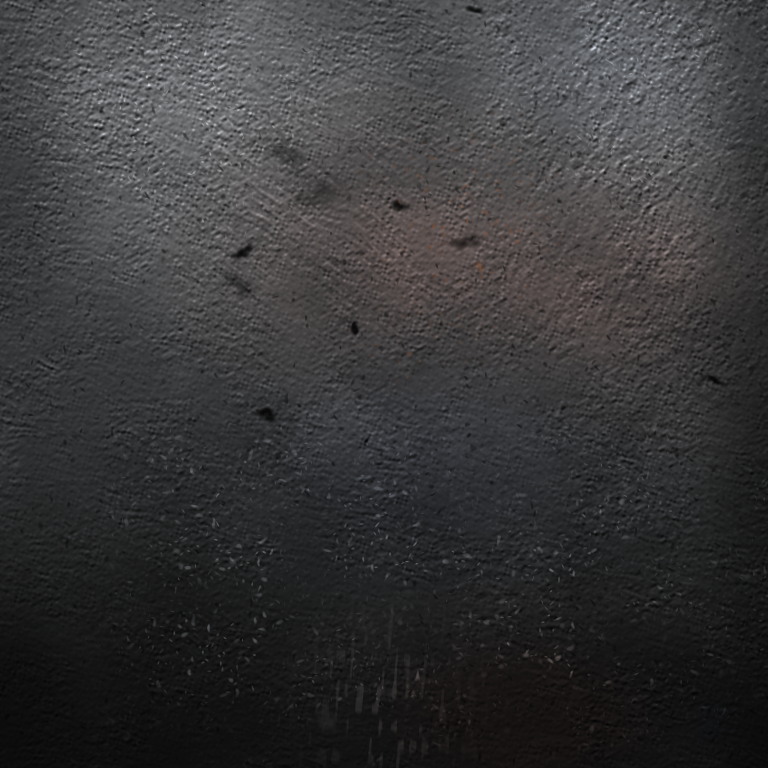
Reproduce this texture procedurally as a Shadertoy shader.

```glsl
// Dark worn metal plate: overhead sheen, fine directional wrinkles, pits, rust and bright flecks.

float hash(vec2 p) {
    vec3 q = fract(p.xyx * 0.1031);
    q += dot(q, q.yzx + 33.33);
    return fract((q.x + q.y) * q.z);
}

float noise(vec2 p) {
    vec2 i = floor(p), f = fract(p);
    f = f * f * (3.0 - 2.0 * f);
    return mix(mix(hash(i), hash(i + vec2(1, 0)), f.x),
               mix(hash(i + vec2(0, 1)), hash(i + vec2(1, 1)), f.x), f.y);
}

float fbm(vec2 p) {
    float sum = 0.0, amp = 0.5;
    for (int i = 0; i < 5; i++) {
        sum += amp * noise(p);
        p = mat2(1.6, 1.2, -1.2, 1.6) * p + 17.3;
        amp *= 0.5;
    }
    return sum;
}

// Soft elliptical blob centred on c
float glow(vec2 p, vec2 c, vec2 size) {
    vec2 d = (p - c) / size;
    return exp(-dot(d, d));
}

// Coordinates along and across the direction a
vec2 rotate(vec2 p, float a) {
    return mat2(cos(a), -sin(a), sin(a), cos(a)) * p;
}

// Noise stretched along a given direction
float wrinkles(vec2 p, float angle, vec2 freq) {
    return noise(rotate(p, angle) * freq + 300.0);
}

// Surface relief: level wrinkles left, diagonal in the centre, upright on the right
float height(vec2 p) {
    vec2 w = p + 0.016 * vec2(noise(p * 26.0), noise(p * 26.0 + 50.0));
    float right = smoothstep(0.52, 0.75, p.x) * smoothstep(0.35, 0.6, p.y);
    float diagonal = glow(p, vec2(0.38, 0.70), vec2(0.22, 0.20));
    float level = wrinkles(w, -0.2, vec2(70, 210));
    float slanted = 1.3 * wrinkles(w, -0.65, vec2(36, 190));
    float upright = wrinkles(w, 1.1, vec2(75, 165)) + 0.5 * noise(w * 85.0);
    float h = mix(mix(level, slanted, diagonal), upright, right);
    return h + 1.1 * noise(rotate(p, 0.5) * 255.0) + 0.3 * noise(w * 55.0 + 9.0);
}

// Chips of varied size, one possible chip in each cell
float flecks(vec2 p, float cells, float density) {
    p = rotate(p, 0.4) + 0.008 * vec2(noise(p * 80.0), noise(p * 80.0 + 21.0)) + 2.0;
    vec2 id = floor(p * cells);
    vec2 centre = 0.3 + 0.4 * vec2(hash(id + 11.0), hash(id + 47.0));
    vec2 d = rotate(fract(p * cells) - centre, 3.14 * hash(id + 83.0));
    float shape = 1.0 - smoothstep(0.08, 0.30, length(d * vec2(0.7, 1.3)));
    return shape * step(1.0 - density, hash(id + 5.0)) * (0.2 + 0.8 * hash(id + 29.0));
}

// Pits as centre and radius; small ones are deepest
const vec3 PITS[11] = vec3[11](
    vec3(0.523, 0.730, 0.010), vec3(0.315, 0.672, 0.009), vec3(0.347, 0.461, 0.010),
    vec3(0.461, 0.574, 0.006), vec3(0.621, 0.987, 0.008), vec3(0.931, 0.504, 0.007),
    vec3(0.478, 0.426, 0.005), vec3(0.372, 0.798, 0.021), vec3(0.605, 0.686, 0.014),
    vec3(0.415, 0.745, 0.025), vec3(0.313, 0.630, 0.017));

void mainImage(out vec4 fragColor, in vec2 fragCoord) {
    vec2 p = fragCoord / iResolution.xy;
    float cloud = fbm(p * 9.0 + 4.0) - 0.48;
    float patches = smoothstep(0.3, 0.65, fbm(p * 18.0 + 60.0));

    // Broad sheen from the top, falling off to the edges
    float sheenLeft = glow(p, vec2(0.25, 0.87), vec2(0.18, 0.17));
    float sheenRight = glow(p, vec2(0.84, 0.92), vec2(0.17, 0.19));
    float sheen = sheenLeft + sheenRight;
    float light = mix(0.064, 0.315, smoothstep(-0.05, 0.86, p.y + 0.06 * cloud));
    light += 0.11 * sheenLeft + 0.05 * sheenRight + 0.03 * glow(p, vec2(0.47, 0.68), vec2(0.20, 0.13));
    light *= 1.0 - 0.28 * glow(p, vec2(0.0, 0.80), vec2(0.10, 0.30));
    light *= 1.0 - 0.35 * smoothstep(0.86, 1.02, p.x);
    light *= 1.0 - 0.30 * glow(p, vec2(0.0, 0.05), vec2(0.25, 0.25));
    light *= 1.0 + 0.4 * cloud;

    // Patchy relief lit from above, with glints and dark nicks
    float relief = height(p) - height(p + vec2(-0.0010, 0.0026));
    float right = smoothstep(0.5, 0.8, p.x);
    float rough = mix(0.24, 0.58, patches) + 0.12 * sheen + 0.06 * right;
    light *= max(1.0 + rough * relief, 0.25);
    light += 0.14 * sheen * smoothstep(0.45, 1.2, relief);
    light += 0.30 * sheen * flecks(p + 8.1, 115.0, 0.35) * (0.2 + 0.8 * patches);
    light *= 1.0 - 0.45 * flecks(p + 5.3, 80.0, 0.16 + 0.1 * right);

    // Pits with ragged outlines and a lit lower lip
    vec2 ragged = p + 0.012 * (vec2(noise(p * 95.0), noise(p * 95.0 + 31.0)) - 0.5);
    for (int i = 0; i < 11; i++) {
        vec2 d = rotate(ragged - PITS[i].xy, 0.6 * sin(float(i) * 2.4));
        float r = PITS[i].z;
        float depth = mix(0.85, 0.30, smoothstep(0.009, 0.018, r));
        light *= 1.0 - depth * exp(-pow(length(d * vec2(0.85, 1.5)) / r, 3.0));
        light += 0.06 * depth * glow(d, vec2(0.0, -1.1 * r), vec2(r, 0.35 * r));
    }

    // Chips and short scratches scattered over the dark lower half
    float band = smoothstep(-0.05, 0.2, p.y) * (1.0 - smoothstep(0.30, 0.56, p.y));
    band *= smoothstep(0.06, 0.28, p.x) * (1.0 - 0.6 * smoothstep(0.65, 1.0, p.x));
    float chips = flecks(p, 66.0, 0.20) + 0.9 * flecks(p + 3.7, 120.0, 0.28);
    light += 0.24 * chips * (band + 0.08) * (0.25 + 0.75 * patches);
    float streak = smoothstep(0.62, 0.9, wrinkles(p, 1.5, vec2(45, 190)));
    light += 0.09 * streak * glow(p, vec2(0.50, 0.08), vec2(0.09, 0.10));

    // Cool steel, brown oxide and blue tempering
    float oxide = 0.75 * glow(p, vec2(0.50, 0.67), vec2(0.19, 0.15))
                + 0.6 * glow(p, vec2(0.82, 0.62), vec2(0.20, 0.14))
                + 1.4 * glow(p, vec2(0.69, 0.07), vec2(0.17, 0.09));
    float blue = glow(p, vec2(0.55, 0.39), vec2(0.20, 0.12))
               + glow(p, vec2(0.93, 0.06), vec2(0.04, 0.06))
               + 0.4 * glow(p, vec2(0.78, 0.92), vec2(0.12, 0.10));
    vec3 tint = mix(vec3(0.98, 1.0, 1.02), vec3(1.12, 0.96, 0.93), clamp(oxide * (1.0 + cloud), 0.0, 1.0));
    vec3 color = light * mix(tint, vec3(0.95, 1.0, 1.10), min(0.8 * blue, 1.0));

    // Orange rust specks around the oxide
    float rustArea = glow(p, vec2(0.60, 0.71), vec2(0.11, 0.12))
                   + 0.7 * glow(p, vec2(0.53, 0.54), vec2(0.06, 0.03));
    float rust = 0.7 * rustArea * flecks(p + 1.3, 85.0, 0.32);
    rust += 0.8 * glow(ragged, vec2(0.622, 0.651), vec2(0.005));
    color = mix(color, vec3(0.50, 0.31, 0.20), min(rust, 0.8));

    fragColor = vec4(clamp(color, 0.0, 1.0), 1.0);
}
```
